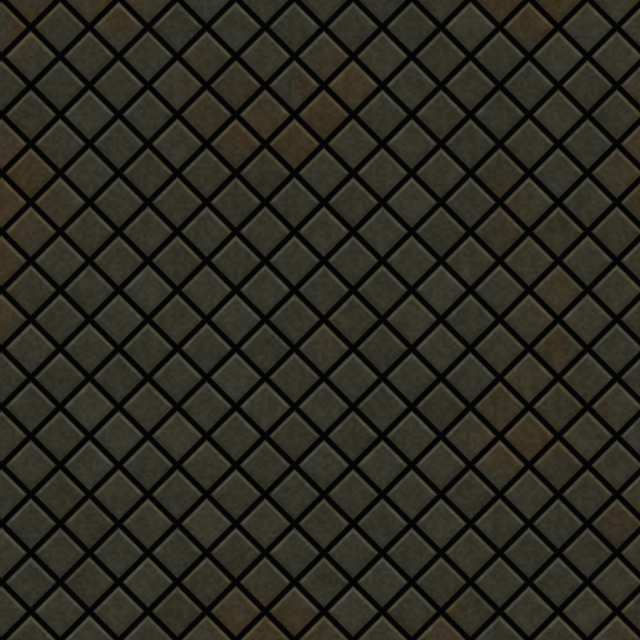
Give the GLSL for this pattern, as a WebGL 1 fragment shader.

```glsl
precision highp float;
// Dark olive square tiles set on the diagonal, parted by soft black grooves.
// A rotated grid gives the tiles; edge distances give the grooves and the lit
// upper bevels; value noise adds grain, mottling and faint brown stains.

uniform vec2 u_resolution;

#define REPEATS vec2(10.92, 10.955)
#define CROSSING vec2(0.506, 0.5013)
#define GROOVE_HALF 0.064
#define GROOVE_SOFT 0.052
#define BEVEL_POS 0.115
#define BEVEL_WIDTH 0.036
#define BEVEL_GAIN 0.085
#define GRAIN_GAIN 0.045
#define TILE_COLOR vec3(0.206, 0.202, 0.162)
#define GROOVE_COLOR vec3(0.022, 0.021, 0.019)
#define STAIN_TINT vec3(0.030, -0.004, -0.026)

float hash(vec2 p) {
  return fract(sin(dot(p, vec2(127.1, 311.7))) * 43758.5453);
}

float valueNoise(vec2 p) {
  vec2 cell = floor(p);
  vec2 f = fract(p);
  f = f * f * (3.0 - 2.0 * f);
  float low = mix(hash(cell), hash(cell + vec2(1.0, 0.0)), f.x);
  float high = mix(hash(cell + vec2(0.0, 1.0)), hash(cell + vec2(1.0, 1.0)), f.x);
  return mix(low, high, f.y);
}

float fbm(vec2 p) {
  float sum = 0.0;
  float gain = 0.5;
  for (int i = 0; i < 4; i++) {
    sum += gain * valueNoise(p);
    p = p * 2.03 + 17.3;
    gain *= 0.5;
  }
  return sum / 0.9375;
}

// Worn face of one tile: its own tone, fine grain and broad stains.
vec3 tileFace(vec2 p, vec2 id) {
  float tone = (hash(id + 3.7) - 0.5) * 0.018;
  float grain = (valueNoise(p * 190.0) - 0.5) * GRAIN_GAIN;
  float mottle = (fbm(p * 32.0 + 5.0) - 0.5) * 0.035;
  float stain = smoothstep(0.52, 0.78, fbm(p * 6.0 + 41.0));
  float speck = smoothstep(0.90, 1.0, valueNoise(p * 150.0 + 71.0)) * 0.03;
  vec3 color = TILE_COLOR + tone + grain + mottle + speck;
  float warmth = (hash(id + 9.1) - 0.5) * 0.008;
  return color + STAIN_TINT * stain + vec3(warmth, 0.0, -warmth);
}

void main() {
  vec2 p = gl_FragCoord.xy / u_resolution;

  // Diagonal grid: grooves run along the whole numbers of each axis.
  vec2 q = (p - CROSSING) * REPEATS;
  vec2 grid = vec2(q.x + q.y, q.y - q.x);
  vec2 id = floor(grid);
  vec2 f = fract(grid);
  float pixel = 1.4 * REPEATS.x / min(u_resolution.x, u_resolution.y);

  // Distances to the nearest, upper and lower edges of the tile.
  float upper = min(1.0 - f.x, 1.0 - f.y);
  float lower = min(f.x, f.y);
  float edge = min(upper, lower);

  // Light falls from above: bright upper rims, gently shaded lower ones.
  float rim = (upper - BEVEL_POS) / BEVEL_WIDTH;
  float bevel = exp(-rim * rim) * smoothstep(0.04, 0.14, lower);
  float wear = 0.75 + 0.5 * valueNoise(p * 45.0 + 23.0);
  float shade = 1.0 - smoothstep(0.06, 0.24, lower);

  vec3 color = tileFace(p, id);
  color += vec3(1.0, 0.98, 0.79) * BEVEL_GAIN * bevel * wear;
  color *= 1.0 - 0.10 * shade;

  float soft = 0.5 * max(GROOVE_SOFT, pixel);
  float face = smoothstep(GROOVE_HALF - soft, GROOVE_HALF + soft, edge);
  gl_FragColor = vec4(mix(GROOVE_COLOR, color, face), 1.0);
}
```
